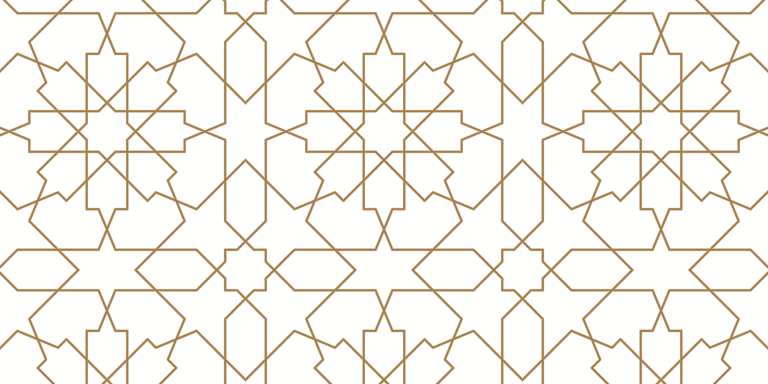
A Shadertoy shader for this pattern:

```glsl
// Thin gold line lattice of eight-fold rosettes and small stars on white.

float segmentDistance(vec2 p, vec2 a, vec2 b) {
    vec2 pa = p - a, ba = b - a;
    return length(pa - ba * clamp(dot(pa, ba) / dot(ba, ba), 0.0, 1.0));
}

// Rosette strand inside one 22.5 degree wedge, from the hub outwards
float rosetteDistance(vec2 p) {
    vec2 strand[9] = vec2[9](
        vec2(0.1464, 0.0607), vec2(0.2071, 0.0), vec2(0.3536, 0.1464),
        vec2(0.5607, 0.1464), vec2(0.5607, 0.0607), vec2(0.7071, 0.0),
        vec2(0.8536, 0.0607), vec2(0.8536, 0.3536), vec2(1.0607, 0.1464));
    float d = 1e3;
    for (int i = 0; i < 8; i++)
        d = min(d, segmentDistance(p, strand[i], strand[i + 1]));
    return d;
}

// Small star at the tile corner, with the strand that leads into it
float cornerStarDistance(vec2 p) {
    vec2 strand[4] = vec2[4](
        vec2(0.8536, 0.6464), vec2(1.0, 0.7929),
        vec2(0.9393, 0.8536), vec2(0.8536, 0.8536));
    float d = 1e3;
    for (int i = 0; i < 3; i++)
        d = min(d, segmentDistance(p, strand[i], strand[i + 1]));
    return d;
}

void mainImage(out vec4 fragColor, in vec2 fragCoord) {
    // Square tiles spanning -1 to 1, with a rosette at each centre
    float halfTile = 0.3607 * iResolution.y;
    vec2 p = (fragCoord - vec2(0.5, 0.6575) * iResolution.xy) / halfTile;
    float pixel = 1.0 / halfTile;

    // Mirror the tile into one octant
    vec2 octant = abs(mod(p + 1.0, 2.0) - 1.0);
    if (octant.y > octant.x) octant = octant.yx;

    // Mirror the octant into one half of a rosette arm
    vec2 foldNormal = vec2(-0.38268, 0.92388);
    vec2 wedge = octant - 2.0 * max(dot(octant, foldNormal), 0.0) * foldNormal;

    float d = min(rosetteDistance(wedge), cornerStarDistance(octant));
    float line = 1.0 - smoothstep(-0.85 * pixel, 0.85 * pixel, d - 0.0085);

    vec3 paper = vec3(1.0, 1.0, 0.995);
    vec3 gold = vec3(0.64, 0.49, 0.28);
    fragColor = vec4(mix(paper, gold, line), 1.0);
}
```
